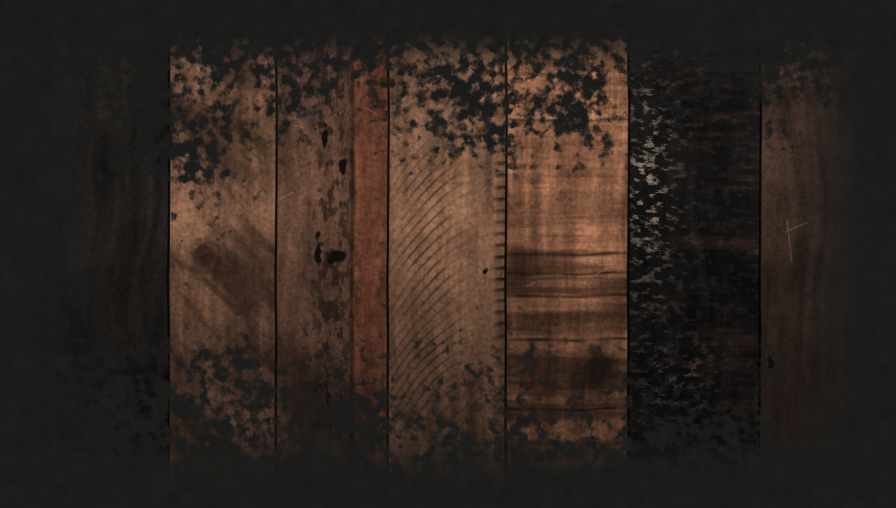
Give the GLSL for this texture, as a Shadertoy shader.

```glsl
// Worn vertical wood planks emerging from a speckled charcoal surround.
#define ASPECT 1.77
#define CHARCOAL vec3(.108, .107, .104)
#define SOOT vec3(.06, .054, .05)
#define PALE vec3(.58, .45, .36)
#define GRAIN .62
#define SAW_PITCH .0235
#define SEAM .0026
#define RAGGED_BROAD .17
#define RAGGED_FINE .40

const float EDGES[6] = float[6](.334, .546, .767, 1., 1.242, 1.502);
const float TOPS[7] = float[7](.85, .87, .865, .89, .89, .88, .84);
const float BOTTOMS[7] = float[7](.22, .11, .17, .08, .12, .11, .16);
const vec3 WOOD[7] = vec3[7](
 vec3(.12, .108, .098), vec3(.425, .302, .232), vec3(.325, .228, .178), vec3(.435, .312, .238),
 vec3(.5, .337, .25), vec3(.08, .076, .073), vec3(.225, .165, .135));
// Grime patches: centre, radius
const vec3 GRIME[7] = vec3[7](
 vec3(.35, .76, .07), vec3(.87, .85, .085), vec3(1.12, .81, .03), vec3(.46, .2, .085),
 vec3(.66, .12, .1), vec3(.58, .88, .06), vec3(.98, .8, .035));
// Pits: centre, radii
const vec4 PITS[6] = vec4[6](
 vec4(.641, .724, .006, .028), vec4(.677, .67, .008, .02), vec4(.629, .509, .008, .03),
 vec4(.668, .491, .021, .014), vec4(.9585, .465, .007, .007), vec4(1.521, .29, .007, .018));
const float CRACKS[6] = float[6](.764, .5, .462, .418, .332, .195);

float hash(vec2 p) {
 vec3 h = fract(p.xyx * .1031);
 h += dot(h, h.yzx + 33.33);
 return fract((h.x + h.y) * h.z);
}

float noise(vec2 p) {
 vec2 c = floor(p), f = fract(p);
 f *= f * (3. - 2. * f);
 return mix(mix(hash(c), hash(c + vec2(1, 0)), f.x),
  mix(hash(c + vec2(0, 1)), hash(c + 1.), f.x), f.y);
}

float fbm(vec2 p) {
 float sum = 0., amp = .533;
 for (int i = 0; i < 4; i++) {
  sum += amp * noise(p);
  p = p * 2.03 + 17.3;
  amp *= .5;
 }
 return sum;
}

float scratch(vec2 p, vec2 a, vec2 d) {
 p -= a;
 return 1. - smoothstep(.0005, .003, length(p - d * clamp(dot(p, d) / dot(d, d), 0., 1.)));
}

float bump(float x, float width) { return exp(-x * x / (width * width)); }

// Marks particular to each board; t runs 0..1 across it
vec3 boardMarks(int board, vec3 c, vec2 q, float t) {
 if (board == 1) { // diagonal streaks and a knot
  c *= 1. - .36 * smoothstep(.42, .75, fbm(vec2((q.x + q.y) * 22., (q.x - q.y) * 4.)));
  float k = length(q - vec2(.401, .495)) + .014 * (noise(q * 60.) - .5);
  c *= 1. - .3 * bump(k, .05) * (.7 + .3 * sin(k * 420.));
  c = mix(c, vec3(.19, .115, .095), .75 * (1. - smoothstep(.012, .034, k)));
 } else if (board == 2) { // red strip and pitted centre
  c *= mix(vec3(1), vec3(1.22, 1.04, .98), smoothstep(.64, .72, t));
  float pitting = smoothstep(.5, .7, fbm(q * vec2(95, 50)));
  c = mix(c, SOOT, .55 * pitting * (bump(t - .5, .25) + .5 * bump(t - .95, .06)));
  c *= 1. - .35 * bump(t - .68, .02);
 } else if (board == 3) { // curved saw marks
  float curve = .38 * t - .19 * t * t;
  float phase = fract((q.y - curve) / SAW_PITCH + 1.1 * noise(q * 8.));
  float cut = smoothstep(.45, .78, phase) * (1. - smoothstep(.82, 1., phase));
  cut *= smoothstep(.12, .2, q.y) * (1. - smoothstep(.6, .78, q.y));
  cut *= .7 * bump(t - .3, .34) + smoothstep(.87, .94, t);
  c *= 1. - .55 * cut * (.25 + .9 * noise(q * 22.));
 } else if (board == 4) { // horizontal saw bands, cracks and a stain
  c *= 1. + .42 * (fbm(q * vec2(6, 110)) - .5);
  float depth = .4 - .26 * smoothstep(.45, .65, q.y);
  c *= 1. - depth * smoothstep(.42, .7, fbm(q * vec2(3, 32)));
  float y = q.y + .006 * (noise(vec2(q.x * 14., 3)) - .5);
  for (int i = 0; i < 6; i++)
   c *= 1. - .65 * bump(y - CRACKS[i], .003) * (.2 + .8 * noise(q * 30.));
  c = mix(c, PALE, .55 * bump(y - .77, .0025));
  float stain = length((q - vec2(1.18, .28)) / vec2(.032, .045)) + 1.6 * (fbm(q * 45.) - .5);
  c = mix(c, SOOT * 1.6, .65 * (1. - smoothstep(.4, 1.3, stain)));
 } else if (board == 5) { // charred, with glinting flecks
  float zone = bump(t - .14, .2) * bump(q.y - .63, .22)
   + .6 * bump(t - .38, .28) * bump(q.y - .24, .09) + .12;
  float fleck = smoothstep(.48, .78, fbm(vec2(q.x * 75. + q.y * 12., q.y * 130.)));
  c += vec3(.36, .32, .28) * fleck * zone;
  c += vec3(.09, .042, .03) * smoothstep(.45, .75, fbm(q * vec2(7, 60))) * t;
 } else if (board == 6) { // crossed scratches
  float s = max(scratch(q, vec2(1.555, .565), vec2(.009, -.08)),
   scratch(q, vec2(1.555, .545), vec2(.04, .017)));
  c = mix(c, PALE, .32 * s);
 }
 return c;
}

void mainImage(out vec4 fragColor, in vec2 fragCoord) {
 vec2 q = fragCoord / iResolution.xy * vec2(ASPECT, 1);
 vec2 turned = mat2(.8, .6, -.6, .8) * q;
 float x = q.x + .003 * (noise(vec2(q.y * 9., 2)) - .5);

 // Board index, its sides and the nearest seam
 int board = 0;
 float left = 0., right = ASPECT;
 for (int i = 0; i < 6; i++) {
  if (x > EDGES[i]) { board = i + 1; left = EDGES[i]; }
  else right = min(right, EDGES[i]);
 }
 float t = (x - left) / (right - left), seam = min(x - left, right - x);

 // Wood: grain, blotches, marks, light from above
 float grain = fbm(vec2(q.x * 65. + 3. * noise(q * 5.), q.y * 6. + float(board) * 9.));
 vec3 c = WOOD[board] * (1. + GRAIN * (grain - .5) + .75 * (fbm(turned * 9.) - .5));
 c = boardMarks(board, c, q, t);
 c *= 1. + .24 * (noise(turned * 190.) - .5);
 c *= mix(.58, 1.06, smoothstep(.1, .68, q.y));

 // Scattered scratches
 for (int i = 0; i < 16; i++) {
  float n = float(i);
  vec2 a = mix(vec2(.36, .4), vec2(1.22, .82), vec2(hash(vec2(n, 3)), hash(vec2(n, 8))));
  vec2 d = .055 * (vec2(hash(vec2(n, 15)), hash(vec2(n, 21))) - .5);
  c = mix(c, PALE, .3 * scratch(q, a, d));
 }
 for (int i = 0; i < 6; i++) {
  float d = length((q - PITS[i].xy) / PITS[i].zw) + 1.1 * (noise(turned * 95.) - .5);
  c = mix(c, SOOT * .7, .9 * (1. - smoothstep(.5, 1.15, d)));
 }
 c *= 1. - .8 * (1. - smoothstep(SEAM * .3, SEAM * 1.5, seam));

 // Ragged charcoal cover
 float edge = min(TOPS[board] - q.y, .6 * (q.y - BOTTOMS[board]));
 for (int i = 0; i < 7; i++)
  edge = min(edge, max(length(q - GRIME[i].xy) - GRIME[i].z, -.015));
 edge += RAGGED_BROAD * (fbm(turned * 14.) - .5) + RAGGED_FINE * (fbm(turned * 75.) - .5);
 float lit = smoothstep(-.065, .095, edge);
 lit *= (1. - smoothstep(.86, .95, q.y)) * smoothstep(.04, .16, q.y);
 lit *= smoothstep(.02, .25, q.x) * (1. - smoothstep(1.54, 1.72, q.x));
 vec3 cover = CHARCOAL * (1. + .25 * (fbm(turned * 50.) - .5));
 fragColor = vec4(mix(cover, c, lit), 1);
}
```
